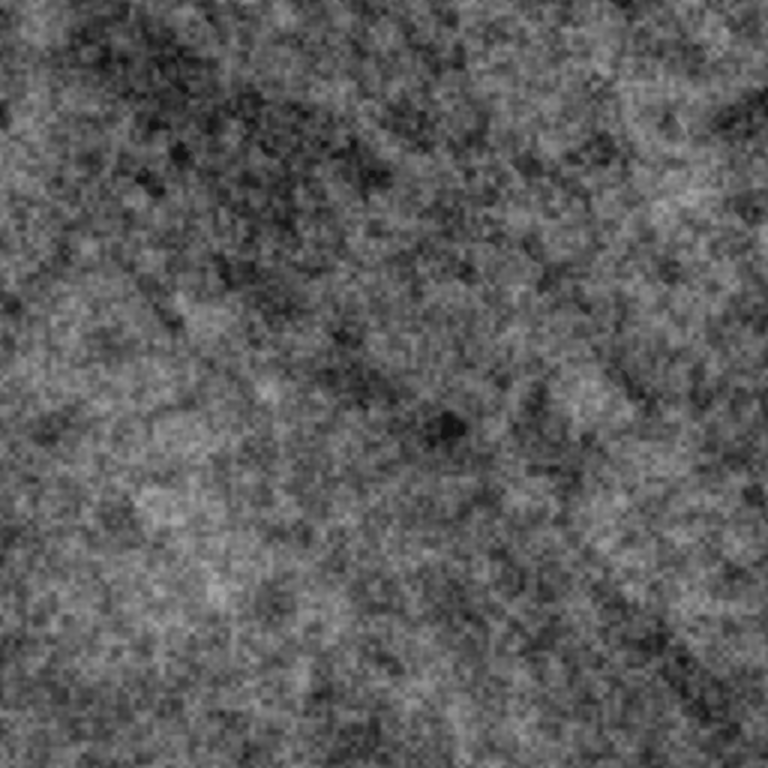
Write a Shadertoy shader that draws this texture.

```glsl
// Rough dark grey rock face with fine square grain, shaded hollows and a diagonal fissure

float hash(vec2 cell) {
    uvec2 k = uvec2(ivec2(cell) + 4096) * uvec2(1597334673u, 3812015801u);
    uint h = (k.x ^ k.y) * 1597334673u;
    h = (h ^ (h >> 15)) * 2246822519u;
    return float((h ^ (h >> 13)) >> 8) / 16777216.0;
}

// Smooth value noise from -1 to 1
float noise(vec2 p) {
    vec2 cell = floor(p), f = fract(p);
    f = f * f * f * (f * (f * 6.0 - 15.0) + 10.0);
    float low = mix(hash(cell), hash(cell + vec2(1, 0)), f.x);
    float high = mix(hash(cell + vec2(0, 1)), hash(cell + vec2(1, 1)), f.x);
    return 2.0 * mix(low, high, f.y) - 1.0;
}

float segmentDistance(vec2 p, vec2 a, vec2 b) {
    vec2 ab = b - a;
    return length(p - a - ab * clamp(dot(p - a, ab) / dot(ab, ab), 0.0, 1.0));
}

float softSpot(float dist, float radius) {
    return exp(-dist * dist / (radius * radius));
}

// Broad shade: hollows along the top and a fissure falling to the right
float hollows(vec2 p) {
    vec2 warped = p + 0.05 * vec2(noise(p * 7.0 + 3.0), noise(p * 7.0 + 41.0))
                    + 0.02 * vec2(noise(p * 19.0 + 13.0), noise(p * 19.0 + 71.0));
    float corner = softSpot(length((warped - vec2(0.14, 0.89)) * vec2(0.8, 1.1)), 0.17);
    float edge = softSpot(length(warped - vec2(1.0, 0.9)), 0.12);
    float fissure = softSpot(segmentDistance(warped, vec2(0.29, 0.74), vec2(0.8, 0.05)), 0.05);
    float branch = softSpot(segmentDistance(warped, vec2(0.52, 1.0), vec2(0.9, 0.4)), 0.035);
    return 0.11 * corner + 0.08 * edge + 0.085 * fissure + 0.05 * branch;
}

void mainImage(out vec4 fragColor, in vec2 fragCoord) {
    vec2 p = fragCoord / iResolution.y;

    // Coordinates stretched along the falling diagonal
    vec2 slant = vec2(dot(p, vec2(0.66, -0.75)) * 0.6, dot(p, vec2(0.75, 0.66)));

    float tone = 0.388 - hollows(p);

    // Mottling, from wide patches to small lumps
    tone += 0.050 * noise(p * 4.0 + 11.0);
    tone += 0.050 * noise(slant * 11.0 + 23.0);
    tone += 0.065 * noise(slant * 24.0 + 37.0);
    tone += 0.070 * noise(p * 43.0 + 53.0);

    // Dark pits, denser toward the upper right
    float pit = noise(slant * 34.0 + 91.0) + 0.35 * noise(p * 80.0 + 17.0);
    float density = smoothstep(0.3, 1.1, 0.5 * p.x + p.y);
    tone -= mix(0.07, 0.14, density) * smoothstep(0.3, 0.95, pit);

    // Fine square grain
    tone += 0.075 * noise(p * 72.0 + 67.0);
    tone += 0.085 * noise(p * 128.0);

    fragColor = vec4(vec3(clamp(tone, 0.08, 0.64)), 1.0);
}
```
